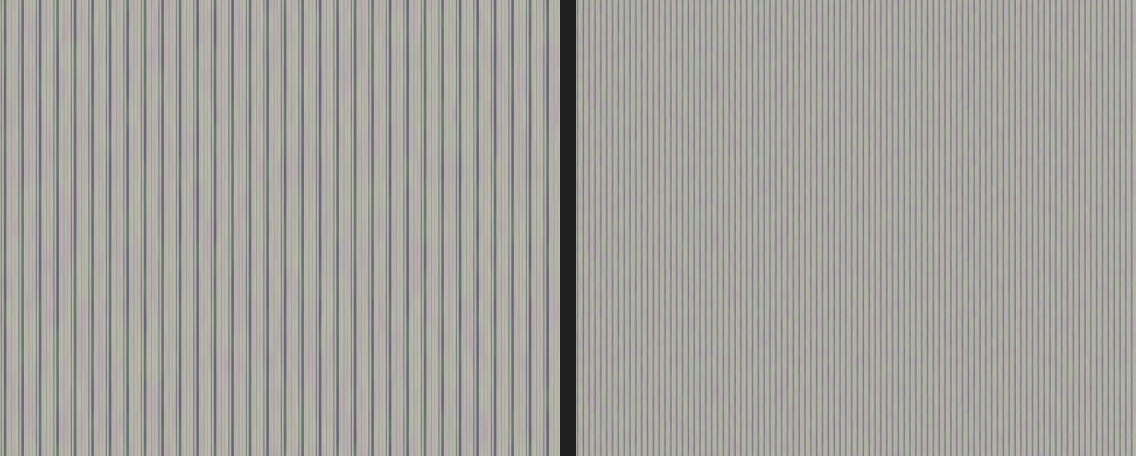
Left: one tile. Right: repeated 3 by 3.
A Shadertoy shader for this pattern:

```glsl
float hash(vec2 p) {
    return fract(sin(dot(p, vec2(127.1, 311.7))) * 43758.5453);
}

// Value noise that wraps after a whole number of cells
float wrapNoise(vec2 uv, vec2 cells) {
    vec2 p = uv * cells;
    vec2 i = floor(p), f = fract(p);
    f = f * f * (3.0 - 2.0 * f);
    vec2 a = mod(i, cells), b = mod(i + 1.0, cells);
    return mix(mix(hash(a), hash(vec2(b.x, a.y)), f.x),
               mix(hash(vec2(a.x, b.y)), hash(b), f.x), f.y);
}

// Share of one pixel covered by a vertical line inside the repeat
float lineCover(float x, float center, float width, float pixel) {
    float d = fract(x - center + 0.5) - 0.5;
    float right = min(d + 0.5 * pixel, 0.5 * width);
    float left = max(d - 0.5 * pixel, -0.5 * width);
    return clamp((right - left) / pixel, 0.0, 1.0);
}

void mainImage(out vec4 fragColor, in vec2 fragCoord) {
    vec2 uv = fragCoord / iResolution.xy;
    float repeats = 32.0;
    float x = uv.x * repeats;
    float pixel = repeats / iResolution.x;

    // Green to violet tint and fine threads, both drawn out downwards
    float tint = wrapNoise(uv, vec2(96.0, 16.0));
    float thread = wrapNoise(uv, vec2(384.0, 24.0)) - 0.5;

    // Pale ground with a soft rosy band in each repeat
    float rosy = lineCover(x, 0.52, 0.22, pixel);
    float pink = smoothstep(0.3, 0.75, tint * 0.75 + rosy * 0.2);
    vec3 color = mix(vec3(0.725, 0.715, 0.67), vec3(0.725, 0.68, 0.69), pink);
    color += thread * vec3(0.04, 0.03, 0.04);

    // Faint hairlines
    vec3 hairline = mix(vec3(0.57, 0.62, 0.57), vec3(0.60, 0.60, 0.59), tint);
    color = mix(color, hairline, 0.85 * lineCover(x, 0.66, 0.06, pixel));
    color = mix(color, hairline, 0.6 * lineCover(x, 0.845, 0.05, pixel));
    color = mix(color, hairline, 0.35 * lineCover(x, 0.47, 0.05, pixel));

    // Narrow and wide dark stripes
    vec3 dark = mix(vec3(0.41, 0.47, 0.44), vec3(0.40, 0.42, 0.45), smoothstep(0.2, 0.6, tint));
    dark += thread * 0.04;
    color = mix(color, dark + 0.06, lineCover(x, 0.078, 0.066, pixel));
    color = mix(color, vec3(0.53, 0.51, 0.55), 0.7 * lineCover(x, 0.22, 0.05, pixel));
    color = mix(color, dark, lineCover(x, 0.297, 0.14, pixel));

    fragColor = vec4(color, 1.0);
}
```
